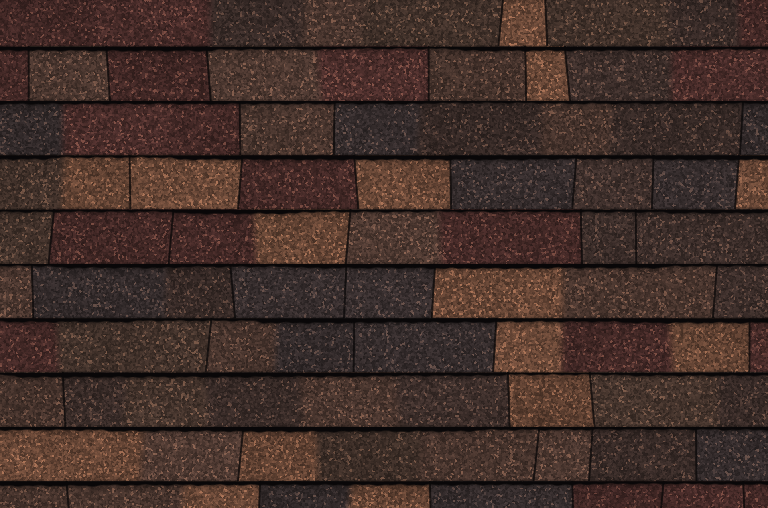
This texture is drawn by a Shadertoy shader. Its source:

```glsl
// Draws courses of blended brown asphalt roof shingles with granules and dark overlaps.

float hash(vec2 p) {
    vec3 q = fract(vec3(p.xyx) * 0.1031);
    q += dot(q, q.yzx + 33.33);
    return fract((q.x + q.y) * q.z);
}

// Mean granule blend of one tab
vec3 tabColor(vec2 tab) {
    vec3 blends[6] = vec3[6](
        vec3(0.41, 0.28, 0.215),   // copper
        vec3(0.30, 0.22, 0.19),    // brown
        vec3(0.27, 0.205, 0.175),  // umber
        vec3(0.28, 0.17, 0.16),    // maroon
        vec3(0.215, 0.18, 0.18),   // charcoal
        vec3(0.235, 0.18, 0.165)); // dark brown
    int pick = int(hash(tab + 17.0) * 5.999);
    return blends[pick] * (0.93 + 0.14 * hash(tab + 71.0));
}

// Jittered, slightly slanted joint on the left of a tab
float jointX(vec2 tab, float down) {
    float slant = (hash(tab + 5.0) - 0.5) * 0.12;
    return tab.x + 0.64 * (hash(tab + 31.0) - 0.5) + slant * (down - 0.5);
}

// Cellular grit: x is brightness of the nearest granule, y its distance
vec2 granules(vec2 p) {
    vec2 cell = floor(p), best = vec2(0.0, 9.0);
    for (int j = -1; j <= 1; j++)
    for (int i = -1; i <= 1; i++) {
        vec2 c = cell + vec2(i, j);
        float d = length(c + vec2(hash(c), hash(c + 57.0)) - p);
        if (d < best.y) best = vec2(hash(c + 113.0), d);
    }
    return best;
}

// Depth of the gap under a course, varying with the tabs above
float gapDepth(float x, float row) {
    float s = x * 0.8 + hash(vec2(row, 3.0)) * 20.0;
    float block = floor(s);
    float lift = mix(hash(vec2(block, row + 9.0)), hash(vec2(block + 1.0, row + 9.0)),
                     smoothstep(0.85, 1.0, fract(s)));
    float wobble = sin(x * 17.0 + row * 4.0) + sin(x * 41.0 + row * 7.0);
    return 0.045 + 0.05 * lift + 0.007 * wobble;
}

void mainImage(out vec4 fragColor, in vec2 fragCoord) {
    vec2 p = fragCoord / iResolution.y;

    // Courses are counted downward from the top
    float t = (1.0 - p.y) * 9.35 + 0.15;
    float row = floor(t), down = t - row;
    float x = p.x * 5.2 + hash(vec2(row, 41.0)) * 7.0;
    float first = floor(x);
    float rowPixel = 9.35 / iResolution.y, tabPixel = 5.2 / iResolution.y;

    // Tabs meet either at a cut joint or at a soft blend
    vec3 color = tabColor(vec2(first - 1.0, row));
    float cut = 0.0;
    for (int k = 0; k < 2; k++) {
        vec2 tab = vec2(first + float(k), row);
        float side = x - jointX(tab, down);
        float isCut = step(0.38, hash(tab + 83.0));
        float blend = mix(0.06, tabPixel, isCut);
        color = mix(color, tabColor(tab), smoothstep(-blend, blend, side));
        float line = 1.0 - smoothstep(0.004, 0.006 + tabPixel, abs(side));
        cut = max(cut, line * isCut);
    }

    // Mineral grit, with sparse pale copper flecks
    vec2 grit = granules(p * 250.0);
    float coarse = hash(floor(p * 130.0) + 7.0);
    color *= 0.70 + 0.52 * grit.x + 0.10 * coarse - 0.10 * grit.y;
    color += vec3(0.15, 0.10, 0.07) * smoothstep(0.86, 1.0, grit.x);

    // Broad weathering
    color *= 1.0 + 0.035 * sin(p.x * 9.0 + 2.0 * sin(p.y * 13.0)) * sin(p.y * 17.0 + p.x * 5.0);

    // Cut joints, shading by the overlap, worn lower edge
    vec3 gapColor = vec3(0.035, 0.028, 0.03);
    color = mix(color, gapColor, 0.75 * cut);
    float depth = gapDepth(p.x * 5.2, row) + 0.012 * (grit.x - 0.5);
    color *= 1.0 - 0.35 * exp(-max(down - depth, 0.0) * 22.0);
    color *= 1.0 - 0.22 * smoothstep(0.96, 1.0, down);

    // Dark gap below the upper course
    float gap = 1.0 - smoothstep(depth - rowPixel, depth + rowPixel, down);
    gap *= smoothstep(0.0, rowPixel, down);
    fragColor = vec4(mix(color, gapColor, gap), 1.0);
}
```
